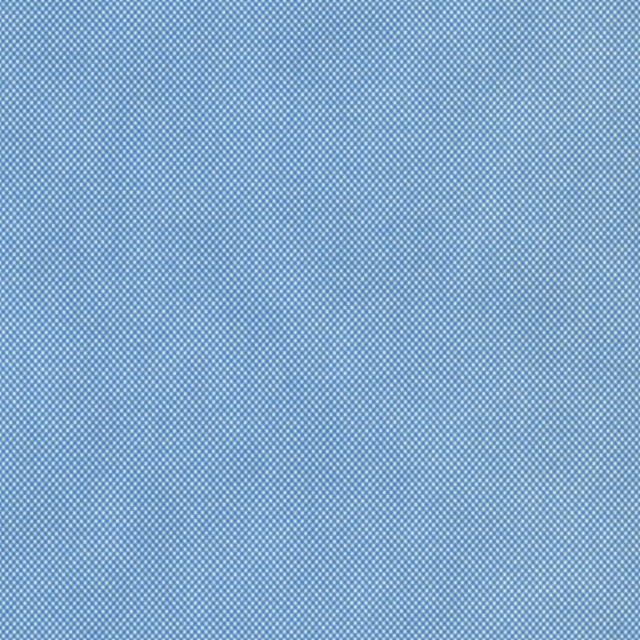
Give the GLSL for this texture, as a Shadertoy shader.

```glsl
#define REPEATS vec2(90.0, 78.0)
#define DARK_BLUE vec3(0.345, 0.52, 0.715)
#define MID_BLUE vec3(0.48, 0.635, 0.785)
#define PALE_BLUE vec3(0.74, 0.855, 0.935)
#define GREY_CAST vec3(0.03, 0.015, -0.025)
#define CONTRAST 1.25
#define DOT_WEAR 0.45
#define THREAD_WEAR 0.07
#define SLANT 0.1
#define GRAIN 0.15
#define MOTTLE 0.022
#define WOBBLE 0.0012

const float TAU = 6.28319;

float hash(vec2 p) {
    vec3 q = fract(p.xyx * vec3(0.1031, 0.1030, 0.0973));
    q += dot(q, q.yzx + 33.33);
    return fract((q.x + q.y) * q.z);
}

// Smooth noise on a unit grid, -0.5 to 0.5
float gridNoise(vec2 p) {
    vec2 i = floor(p), f = smoothstep(0.0, 1.0, fract(p));
    float low = mix(hash(i), hash(i + vec2(1.0, 0.0)), f.x);
    float high = mix(hash(i + vec2(0.0, 1.0)), hash(i + 1.0), f.x);
    return mix(low, high, f.y) - 0.5;
}

// Layered sines, roughly -1 to 1
float softNoise(vec2 p) {
    float sum = 0.0, gain = 0.5;
    for (int i = 0; i < 4; i++) {
        sum += gain * sin(p.x + 1.3 * sin(p.y)) * sin(p.y + 1.7 * sin(0.8 * p.x));
        p = mat2(1.5, 1.1, -1.1, 1.5) * p + 2.4;
        gain *= 0.6;
    }
    return sum;
}

void mainImage(out vec4 fragColor, in vec2 fragCoord) {
    vec2 uv = fragCoord / iResolution.xy;

    // Slightly uneven cloth
    vec2 bend = vec2(softNoise(uv * 9.0), softNoise(uv.yx * 8.0 + 5.0));
    vec2 cell = (uv + WOBBLE * bend) * REPEATS;

    // Staggered pale dots, pulled a little along the diagonals
    vec2 wave = cos(TAU * cell), side = sin(TAU * cell);
    float dots = wave.x * wave.y;
    float weave = dots + SLANT * 2.0 * gridNoise(cell * 0.7) * side.x * side.y;

    // Wear of single dots, of threads, and fine fibre grain
    vec2 dotId = round(vec2(cell.x + cell.y, cell.x - cell.y));
    weave += DOT_WEAR * (hash(dotId + 200.0) - 0.5) * max(dots, 0.0);
    weave += THREAD_WEAR * gridNoise(vec2(cell.x * 2.0, cell.y * 0.15));
    weave += THREAD_WEAR * gridNoise(vec2(cell.x * 0.15, cell.y * 2.0) + 300.0);
    weave += GRAIN * gridNoise(cell * 3.1 + 70.0);

    // Fade the weave where it is finer than the pixels
    vec2 pixelSpan = REPEATS / iResolution.xy;
    weave *= CONTRAST * (1.0 - smoothstep(0.3, 0.6, max(pixelSpan.x, pixelSpan.y)));

    vec3 color = mix(MID_BLUE, DARK_BLUE, clamp(-weave, 0.0, 1.1));
    color = mix(color, PALE_BLUE, clamp(weave, 0.0, 1.1));

    // Broad mottling, greyer flecks and a greyer right side
    color += MOTTLE * softNoise(uv * vec2(14.0, 9.0) + 1.7);
    color += GREY_CAST * (0.6 * smoothstep(0.4, 1.0, uv.x) - 0.15);
    color += GREY_CAST * gridNoise(cell * 1.3 + 500.0);

    fragColor = vec4(clamp(color, 0.0, 1.0), 1.0);
}
```
